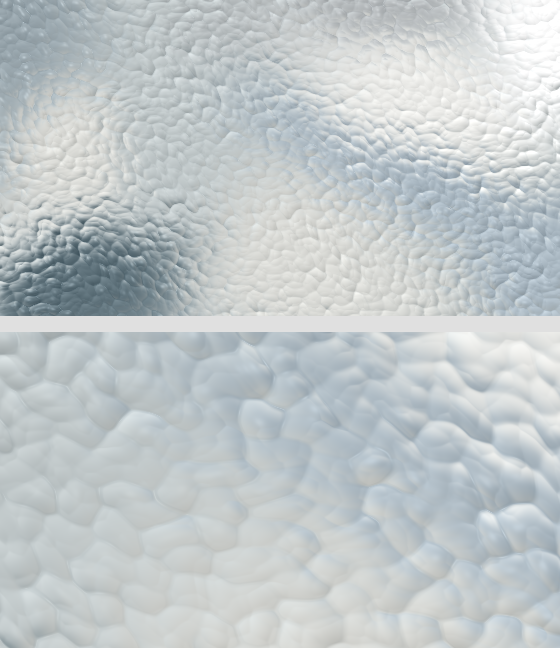
Top, the full canvas; bottom, a detail of the centre.
A WebGL 2 fragment shader for this texture:

```glsl
#version 300 es
precision highp float;
// Hammered privacy glass in front of a pale, out-of-focus scene.
// Two layers of soft cellular domes give a surface slope, which bends the view
// of broad elliptical patches of light; relief and glints finish the glass.

uniform vec2 u_resolution;
out vec4 fragColor;

const float CELLS = 31.0;          // dimples per canvas height
const float GRAIN_ANGLE = -0.42;   // rows fall gently to the right
const vec2 GRAIN_STRETCH = vec2(0.86, 1.14);
const float JITTER = 0.86;         // irregularity of dimple centres
const float CREASE_HARDNESS = 11.0;
const float FINE_LAYER = 0.38;     // strength of the smaller dents
const float REFRACTION = 0.135;    // view shift per unit of slope
const float RELIEF = 0.125;        // direct shading of the domes
const float CREASE_DEPTH = 0.028;
const float GLINT = 0.15;
const vec2 LIGHT_DIR = vec2(-0.50, 0.87);

const vec3 MIST = vec3(0.75, 0.78, 0.785);
const vec3 SLATE = vec3(0.57, 0.625, 0.655);
const vec3 DEEP = vec3(0.375, 0.45, 0.485);
const vec3 SKY = vec3(0.665, 0.72, 0.76);
const vec3 SHADE = vec3(0.70, 0.715, 0.725);
const vec3 PEARL = vec3(0.855, 0.857, 0.84);
const vec3 BRIGHT = vec3(0.92, 0.92, 0.908);
const vec3 WHITE = vec3(1.0);

vec2 hash2(vec2 cell) {
  vec3 h = fract(cell.xyx * vec3(0.1031, 0.1030, 0.0973));
  h += dot(h, h.yzx + 33.33);
  return fract((h.xx + h.yz) * h.zy);
}

mat2 turn(float angle) {
  float c = cos(angle), s = sin(angle);
  return mat2(c, -s, s, c);
}

// Soft-edged rotated ellipse: 1 in the middle, 0 outside.
float patchMask(vec2 p, vec2 centre, vec2 radii, float angle) {
  vec2 d = turn(angle) * (p - centre) / radii;
  return 1.0 - smoothstep(0.35, 1.45, length(d));
}

// The blurred scene behind the glass, in units of canvas height.
vec3 scene(vec2 p) {
  p += 0.022 * sin(p.yx * vec2(13.0, 11.0) + vec2(0.6, 2.1));
  vec3 col = MIST;
  col = mix(col, SLATE, 0.9 * patchMask(p, vec2(0.0, 0.98), vec2(0.34, 0.32), 0.0));
  col = mix(col, SLATE, 0.4 * patchMask(p, vec2(0.0, 0.62), vec2(0.13, 0.25), 0.0));
  col = mix(col, SHADE, 0.5 * patchMask(p, vec2(0.84, 0.92), vec2(0.32, 0.14), 0.0));
  col = mix(col, PEARL, patchMask(p, vec2(0.23, 0.51), vec2(0.18, 0.20), 0.0));
  col = mix(col, PEARL, 0.6 * patchMask(p, vec2(0.08, 0.36), vec2(0.25, 0.09), 0.3));
  col = mix(col, DEEP, patchMask(p, vec2(0.27, 0.07), vec2(0.38, 0.19), 0.3));
  col = mix(col, SKY, patchMask(p, vec2(1.25, 0.44), vec2(0.57, 0.14), -0.46));
  col = mix(col, SKY, patchMask(p, vec2(1.74, 0.18), vec2(0.23, 0.24), -0.3));
  col = mix(col, PEARL, patchMask(p, vec2(0.94, 0.17), vec2(0.31, 0.30), -0.35));
  col = mix(col, PEARL, 0.85 * patchMask(p, vec2(1.21, 0.06), vec2(0.30, 0.17), -0.4));
  col = mix(col, BRIGHT, patchMask(p, vec2(1.34, 0.69), vec2(0.46, 0.19), -0.36));
  col = mix(col, SHADE, 0.85 * patchMask(p, vec2(1.27, 0.98), vec2(0.32, 0.10), -0.12));
  return mix(col, WHITE, patchMask(p, vec2(1.78, 0.90), vec2(0.28, 0.30), 0.4));
}

// Blended dome around nearby centres: slope (xy), crease (z), cell random (w).
vec4 dimples(vec2 q) {
  vec2 base = floor(q);
  vec2 slope = vec2(0.0);
  float total = 0.0, spread = 0.0, random = 0.0;
  for (int y = -1; y <= 1; y++) {
    for (int x = -1; x <= 1; x++) {
      vec2 cell = base + vec2(x, y);
      vec2 h = hash2(cell + 171.0);
      vec2 r = q - cell - 0.5 - JITTER * (h - 0.5);
      float w = exp(-CREASE_HARDNESS * dot(r, r));
      slope += w * r;
      spread += w * dot(r, r);
      random += w * fract(h.x * 7.3 + h.y * 3.7);
      total += w;
    }
  }
  slope /= total;
  return vec4(slope, spread / total - dot(slope, slope), random / total);
}

void main() {
  vec2 p = gl_FragCoord.xy / u_resolution.y;

  // Tilt and bend the grid so that rows of dimples wander.
  mat2 grain = turn(GRAIN_ANGLE);
  vec2 q = grain * p * CELLS * GRAIN_STRETCH;
  q += 0.55 * sin(q.yx * vec2(0.53, 0.41) + vec2(1.0, 2.7));
  q += 0.12 * sin(q.yx * vec2(2.3, 2.7) + q * 0.8);

  // Uneven large domes, with smaller dents breaking up their faces.
  vec4 d = dimples(q);
  vec4 fine = dimples(q * 1.73 + 19.0);
  vec2 slope = d.xy * (0.55 + 0.9 * d.w) + FINE_LAYER * fine.xy * fine.w * 1.6;
  slope = transpose(grain) * slope;

  vec3 col = scene(p + slope * REFRACTION);

  // Domes catch light from the upper left, more strongly in some regions.
  float calm = 0.65 + 0.35 * sin(p.x * 4.3 + 2.0 * sin(p.y * 5.0));
  col += RELIEF * (0.55 + 0.6 * calm) * dot(slope, LIGHT_DIR);
  col -= CREASE_DEPTH * vec3(1.15, 1.0, 0.9) * d.w * smoothstep(0.03, 0.22, d.z);

  // Small off-centre glints, clearest over the darker tones.
  vec2 g = d.xy - vec2(-0.05, 0.09);
  float glint = exp(-38.0 * dot(g, g)) * smoothstep(0.3, 0.9, d.w);
  col += GLINT * glint * (1.0 - smoothstep(0.62, 0.86, col.g));

  fragColor = vec4(clamp(col, 0.0, 1.0), 1.0);
}
```
